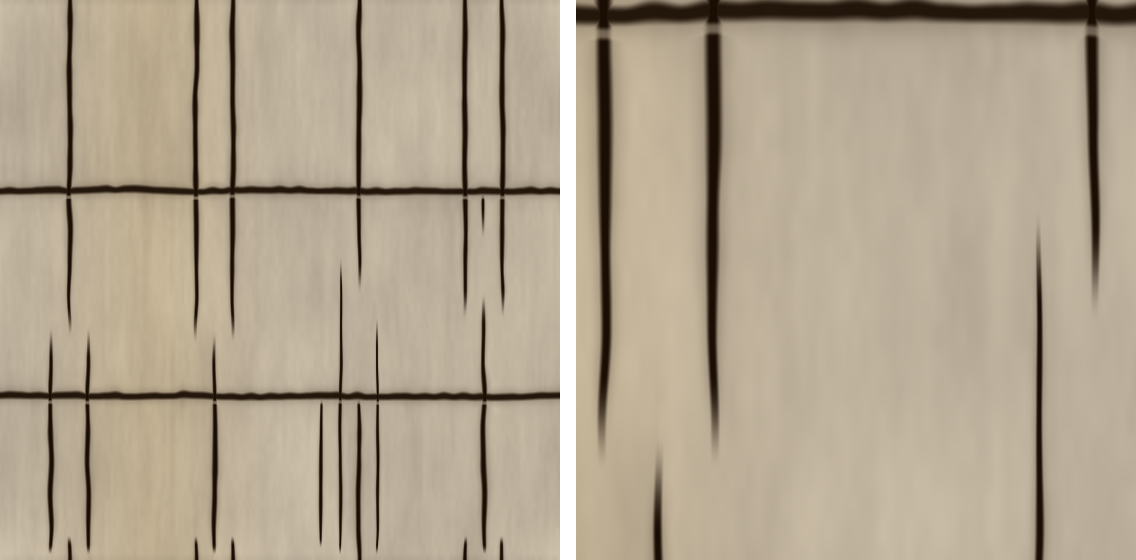
Left: the whole. Right: its middle third, enlarged.
A WebGL 2 fragment shader for this texture:

```glsl
#version 300 es
precision highp float;
// Weathered pale boards in three courses, split by dark tapering seams.
uniform vec2 u_resolution;
out vec4 outColor;

const vec3 LIGHT_WOOD = vec3(0.775, 0.724, 0.640);
const vec3 DULL_WOOD  = vec3(0.670, 0.622, 0.553);
const vec3 WARM_TINT  = vec3(0.012, -0.004, -0.042);
const vec3 SHADOW     = vec3(0.48, 0.43, 0.36);
const vec3 SEAM_INK   = vec3(0.10, 0.05, 0.01);

const vec4 JOINT_X    = vec4(0.124, 0.383, 0.641, 0.864); // centre of each joint
const vec4 UPPER_END  = vec4(0.395, 0.385, 0.475, 0.428); // where upper seams run out
const vec4 LOWER_END  = vec4(0.418, 0.408, 0.490, 0.480); // where lower seams run out
const vec4 LOWER_SKEW = vec4(0.0, 0.0, 0.053, 0.0);       // left/right end difference
const vec4 LOWER_BOLD = vec4(1.0, 1.0, 0.55, 1.0);
const float PAIR_GAP  = 0.033;  // half the width of a narrow board
const vec2 COURSE_Y   = vec2(0.293, 0.660);
const float SEAM_HALF = 0.0062;
const float COURSE_HALF = 0.0085;
const float BOARDS    = 6.0;

float hash(vec2 p) {
  vec3 q = fract(p.xyx * vec3(0.1031, 0.1030, 0.0973));
  q += dot(q, q.yzx + 33.33);
  return fract((q.x + q.y) * q.z);
}

// Value noise that wraps at the canvas edge; cells must be whole numbers.
float noise(vec2 p, vec2 cells) {
  p *= cells;
  vec2 i = floor(p), f = p - i;
  f = f * f * (3.0 - 2.0 * f);
  vec2 a = mod(i, cells), b = mod(i + 1.0, cells);
  return mix(mix(hash(a), hash(vec2(b.x, a.y)), f.x),
             mix(hash(vec2(a.x, b.y)), hash(b), f.x), f.y);
}

// Line profile: x is the dark core, y the soft shadow beside it.
vec2 stroke(float d, float halfWidth) {
  float pixel = 1.0 / min(u_resolution.x, u_resolution.y);
  return vec2(1.0 - smoothstep(halfWidth * 0.25, halfWidth + 0.5 * pixel, d),
              1.0 - smoothstep(0.0, halfWidth * 3.5, d));
}

// Upright seam with a long taper at one end and a short one at the other.
vec2 seam(vec2 p, float x, float toLongEnd, float toShortEnd, float bold) {
  float wobble = noise(vec2(x, p.y), vec2(91.0, 17.0)) - 0.5;
  float reach = min(toLongEnd, toShortEnd * 3.0);
  float halfWidth = SEAM_HALF * bold * mix(0.5, 1.0, smoothstep(0.0, 0.28, reach));
  halfWidth *= 0.85 + 0.3 * noise(vec2(x, p.y), vec2(57.0, 31.0));
  return stroke(abs(p.x - x - wobble * 0.004), halfWidth) * smoothstep(0.0, 0.06, reach);
}

void main() {
  vec2 p = gl_FragCoord.xy / u_resolution;
  float wrappedY = p.y < 0.1 ? p.y + 1.0 : p.y;
  vec2 ink = vec2(0.0);
  vec2 board = vec2(0.0); // board index in the upper and lower layouts

  // Joints alternate between one seam and a pair, swapping from top to bottom.
  for (int i = 0; i < 4; i++) {
    float upperPair = float(i & 1), lowerPair = 1.0 - upperPair;
    for (float side = -1.0; side < 2.0; side += 2.0) {
      float upperX = JOINT_X[i] + side * PAIR_GAP * upperPair;
      float lowerX = JOINT_X[i] + side * PAIR_GAP * lowerPair;
      float lowerEnd = LOWER_END[i] - side * LOWER_SKEW[i];
      ink = max(ink, seam(p, upperX, wrappedY - UPPER_END[i], 1.045 - wrappedY, 1.0));
      ink = max(ink, seam(p, lowerX, lowerEnd - p.y, p.y - 0.008, LOWER_BOLD[i]));
      board += step(vec2(upperX, lowerX), p.xx) * (0.5 + 0.5 * vec2(upperPair, lowerPair));
    }
  }
  // Stray splits: two in the bottom course and a short one in the middle.
  for (float k = 0.0; k < 2.0; k++)
    ink = max(ink, seam(p, JOINT_X.z - 0.068 * k, 0.42 - p.y, min(COURSE_Y.x - p.y, p.y + 0.05 - 0.07 * k), 0.85 - 0.2 * k));
  ink = max(ink, seam(p, JOINT_X.w - 0.002, p.y - 0.57, COURSE_Y.y - p.y, 0.8));

  // Courses; seams pause briefly under each lip.
  float grime = 0.0;
  for (int i = 0; i < 2; i++) {
    float sag = noise(vec2(p.x, COURSE_Y[i]), vec2(9.0, 7.0)) - 0.5;
    float nick = noise(vec2(p.x, COURSE_Y[i]), vec2(58.0, 11.0)) - 0.5;
    float d = p.y - COURSE_Y[i] - sag * 0.006 - nick * 0.003;
    ink *= 1.0 - 0.6 * (1.0 - smoothstep(0.001, 0.005, abs(d + 0.011)));
    ink = max(ink, stroke(abs(d), COURSE_HALF * (1.0 + 0.3 * nick)) * vec2(0.93, 1.0));
    grime += smoothstep(0.06, 0.0, abs(d)) * noise(p, vec2(43.0, 29.0));
  }
  grime += smoothstep(0.014, 0.0, min(p.y, 1.0 - p.y)) * 0.7;

  // Board tone, cloudy stains and upright grain.
  float course = step(COURSE_Y.x, p.y) + step(COURSE_Y.y, p.y);
  board = mod(board, BOARDS);
  float tone = mix(hash(vec2(board.y + 20.0, course)), hash(vec2(board.x, course + 7.0)),
                   smoothstep(0.34, 0.52, p.y));
  float cloud = 0.6 * noise(p, vec2(7.0, 5.0)) + 0.4 * noise(p, vec2(19.0, 11.0));
  float grain = 0.6 * noise(p, vec2(120.0, 14.0)) + 0.4 * noise(p, vec2(190.0, 60.0));
  float fleck = noise(p, vec2(46.0, 6.0));
  float dullness = 0.34 + 0.35 * (tone - 0.5) + 0.75 * (cloud - 0.5)
                 + 0.45 * (grain - 0.5) + 0.3 * (fleck - 0.5) + 0.4 * grime;
  float fromWarm = (p.x - 0.27) / 0.14;

  vec3 color = mix(LIGHT_WOOD, DULL_WOOD, clamp(dullness, -0.2, 1.3));
  color += WARM_TINT * exp(-fromWarm * fromWarm);
  color = mix(color, SHADOW, 0.5 * ink.y * ink.y);
  color = mix(color, SEAM_INK, ink.x);
  outColor = vec4(color, 1.0);
}
```
